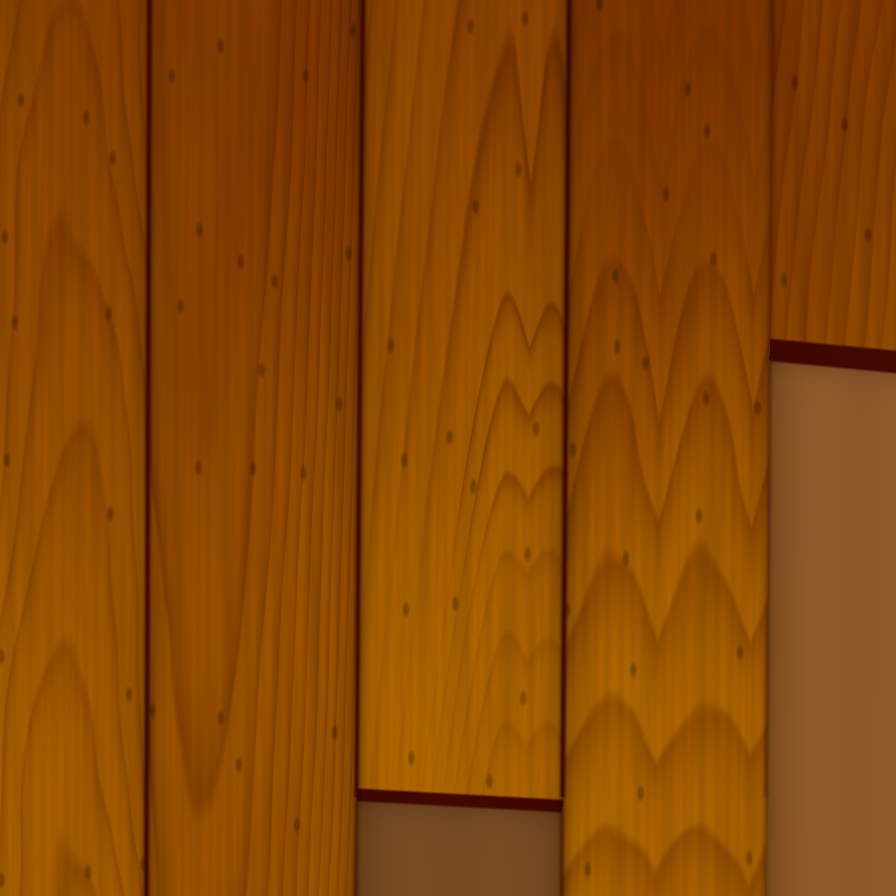
Give the GLSL for this texture, as a three.js fragment shader.

```glsl
#define DARK_WOOD vec3(0.43, 0.155, 0.0)
#define LIGHT_WOOD vec3(0.66, 0.385, 0.0)
#define SEAM_COLOR vec3(0.22, 0.025, 0.005)
#define WALL_COLOR vec3(0.56, 0.345, 0.165)
#define SEAMS vec4(0.1667, 0.405, 0.635, 0.862)
#define SEAM_WIDTH 0.0032
#define TILT 0.008
#define GRAIN_DEPTH 0.40
#define STREAK_DEPTH 0.13
#define EDGE_BLUR 0.002

varying vec2 vUv;

vec2 hash2(vec2 p) {
  p = vec2(dot(p, vec2(127.1, 311.7)), dot(p, vec2(269.5, 183.3)));
  return fract(sin(p) * 43758.55);
}

// Distance to the nearest scattered cell point
float cellular(vec2 p) {
  vec2 cell = floor(p), f = fract(p);
  float nearest = 2.0;
  for (int j = -1; j <= 1; j++) {
    for (int i = -1; i <= 1; i++) {
      vec2 o = vec2(float(i), float(j));
      vec2 d = o + hash2(cell + o) - f;
      nearest = min(nearest, dot(d, d));
    }
  }
  return sqrt(nearest);
}

float waver(vec2 p) {
  return sin(p.x * 47.0 + 3.0 * sin(p.y * 7.0)) * 0.5
       + sin(p.y * 19.0 + 2.0 * sin(p.x * 31.0)) * 0.3
       + sin(p.x * 113.0 - p.y * 37.0) * 0.2;
}

// Dark growth line that fades away inside each ring
float ring(float phase, float sharpness) {
  float t = fract(phase);
  return pow(t, sharpness) * (1.0 - smoothstep(0.86, 1.0, t));
}

// Each board has its own growth pattern
float grain(float board, vec2 p) {
  float w = waver(p);
  if (board < 0.5) {
    float dx = p.x - 0.08 + 0.008 * sin(p.y * 9.0);
    return 0.6 * ring((p.y + 75.0 * dx * dx + 0.035 * w - 0.78) / 0.24, 4.0);
  }
  if (board < 1.5) {
    float dx = p.x - 0.229;
    float bowl = p.y - 120.0 * dx * dx + 0.04 * w;
    float fade = 1.0 - 0.85 * smoothstep(0.1, 0.45, bowl);
    return 0.65 * fade * ring((0.065 - bowl) / 0.38, 3.0);
  }
  if (board < 2.5) {
    float dx = p.x - 0.569;
    float depth = mix(0.03, 0.21, smoothstep(0.5, 0.95, p.y));
    float crown = depth * (1.0 - abs(cos(dx * 62.8)));
    float f = p.y + (dx < 0.0 ? 20.0 * pow(-dx, 1.5) : crown) + 0.009 * w;
    f = min(f, 0.68) + 0.3 * max(f - 0.68, 0.0);
    float strength = mix(0.4, 1.1, smoothstep(0.35, 0.5, p.y));
    strength *= mix(0.55, 1.0, smoothstep(-0.09, -0.03, dx));
    return strength * ring((f - 0.675) / 0.095, 4.5);
  }
  if (board < 3.5) {
    float u = (p.x - SEAMS.z) / (SEAMS.w - SEAMS.z);
    float arch = abs(sin(u * 6.83));
    float depth = mix(0.06, 0.17, smoothstep(0.15, 0.65, p.y));
    float f = p.y - depth * arch + 0.012 * w;
    float strength = 0.65 * (1.0 - 0.7 * smoothstep(0.62, 0.8, p.y));
    return strength * ring((f - 0.03) / 0.13, 2.2);
  }
  return 0.5 * ring((p.x - 0.06 * p.y * p.y + 0.003 * w) / 0.021, 2.5);
}

vec3 wood(float board, vec2 p) {
  // Tone at the top and at the bottom of the board
  vec2 tone = vec2(0.38, 0.82);
  if (board > 0.5) tone = vec2(0.24, 0.68);
  if (board > 1.5) tone = vec2(0.45, 0.97);
  if (board > 2.5) tone = vec2(0.17, 0.96);
  if (board > 3.5) tone = vec2(0.24, 0.85);
  float t = mix(tone.x, tone.y, 1.0 - smoothstep(0.15, 1.05, p.y));
  t += 0.06 * waver(p * vec2(0.5, 0.4) + board);
  vec3 color = mix(DARK_WOOD, LIGHT_WOOD, t);

  // Fine fibres and small pores
  float fibre = cellular(vec2(p.x * 110.0, p.y * 3.0) + board * 17.0);
  float pore = 1.0 - smoothstep(0.02, 0.07, cellular(p * vec2(13.0, 6.0) + 4.0));
  color *= 1.0 + STREAK_DEPTH * (0.45 - fibre);
  color *= 1.0 - GRAIN_DEPTH * grain(board, p) * vec3(0.75, 1.15, 1.0);
  return color * (1.0 - 0.25 * pore);
}

void main() {
  vec2 p = vUv;
  p.x += TILT * (1.0 - p.y) * min(1.0, p.x * 2.5);
  vec4 passed = step(SEAMS, vec4(p.x));
  float board = dot(passed, vec4(1.0));
  vec3 color = wood(board, p);

  // Lower ends of the two short boards
  bool middle = board > 1.5 && board < 2.5;
  bool last = board > 3.5;
  float left = last ? SEAMS.w : SEAMS.y;
  float slope = last ? 0.095 : 0.055;
  float ledge = last ? 0.025 : 0.014;
  float end = (last ? 0.622 : 0.120) - slope * (p.x - left);
  float below = (middle || last) ? end - p.y : -1.0;
  float gap = smoothstep(ledge - EDGE_BLUR, ledge + EDGE_BLUR, below);

  // Wall behind, shaded beside the boards
  vec3 wall = WALL_COLOR * (middle ? 0.84 : 1.0);
  wall *= 1.0 + 0.015 * sin(p.x * 70.0);
  float side = exp(-(p.x - left) / 0.016);
  if (middle) side += exp(-(SEAMS.z - p.x) / 0.012);
  wall *= 1.0 - side * vec3(0.22, 0.22, 0.5);
  wall *= 1.0 - 0.15 * exp(-max(below - ledge, 0.0) / 0.012);
  color = mix(color, SEAM_COLOR * 1.15, smoothstep(-EDGE_BLUR, EDGE_BLUR, below));
  color = mix(color, wall, gap);

  // Narrow joints with a soft shade around them
  vec4 d = abs(vec4(p.x) - SEAMS);
  vec4 joint = exp(-d * d / (SEAM_WIDTH * SEAM_WIDTH)) * vec4(0.95, 0.9, 0.95, 0.35);
  vec4 shade = exp(-d / 0.011) * vec4(0.2, 0.22, 0.25, 0.1);
  float line = max(max(joint.x, joint.y), max(joint.z, joint.w));
  float open = p.y < 0.11 ? 0.5 : 1.0;
  color *= 1.0 - dot(shade, vec4(1.0)) * (1.0 - gap);
  color = mix(color, SEAM_COLOR, line * (p.x > 0.3 ? open : 1.0));

  gl_FragColor = vec4(color, 1.0);
}
```
